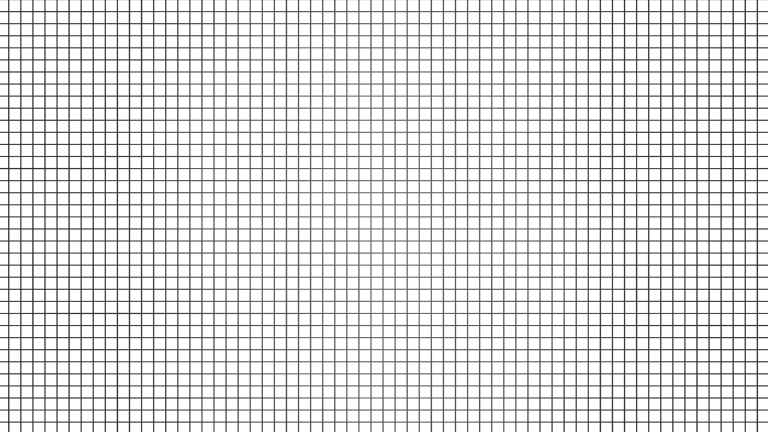
Give the GLSL for this pattern, as a Shadertoy shader.

```glsl
// Lengths are fractions of the canvas height
const float CELL = 0.02795;
const vec2 GRID_SHIFT = vec2(-0.0022, -0.0020);
const vec2 LINE_WIDTH = vec2(0.0029, 0.0025);   // vertical, horizontal
const float WIDTH_WEAR = 0.22;
const float WEAR_SCALE = 3.0;
const float FILTER_PIXELS = 1.1;
const vec3 PAPER = vec3(1.0);
const vec3 INK_CENTRE = vec3(0.40);
const vec3 INK_EDGE = vec3(0.18);
const vec2 FADE_STRETCH = vec2(1.0, 0.7);
const float FADE_RADIUS = 0.85;

vec2 hashGradient(vec2 cell) {
    float n = fract(sin(dot(cell, vec2(127.1, 311.7))) * 43758.5);
    float angle = 6.2832 * n;
    return vec2(cos(angle), sin(angle));
}

float gradientNoise(vec2 p) {
    vec2 i = floor(p), f = fract(p);
    vec2 u = f * f * f * (f * (f * 6.0 - 15.0) + 10.0);
    float a = dot(hashGradient(i), f);
    float b = dot(hashGradient(i + vec2(1, 0)), f - vec2(1, 0));
    float c = dot(hashGradient(i + vec2(0, 1)), f - vec2(0, 1));
    float d = dot(hashGradient(i + vec2(1, 1)), f - vec2(1, 1));
    return mix(mix(a, b, u.x), mix(c, d, u.x), u.y);
}

// Fraction of the filter footprint that each line covers
vec2 lineCoverage(vec2 offset, vec2 width, float footprint) {
    vec2 high = min(offset + 0.5 * footprint, 0.5 * width);
    vec2 low = max(offset - 0.5 * footprint, -0.5 * width);
    return max(high - low, 0.0) / footprint;
}

void mainImage(out vec4 fragColor, in vec2 fragCoord) {
    vec2 p = (fragCoord - 0.5 * iResolution.xy) / iResolution.y;

    // Signed offset to the nearest vertical and horizontal line
    vec2 grid = (p - GRID_SHIFT) / CELL;
    vec2 lineIndex = floor(grid + 0.5);
    vec2 offset = (grid - lineIndex) * CELL;

    // Slight width changes from line to line and along each line
    vec2 wear = vec2(
        gradientNoise(vec2(lineIndex.x * 0.73 + 0.31, p.y * WEAR_SCALE)),
        gradientNoise(vec2(p.x * WEAR_SCALE, lineIndex.y * 0.73 + 40.37)));
    vec2 width = LINE_WIDTH * (1.0 + WIDTH_WEAR * wear);

    vec2 coverage = lineCoverage(offset, width, FILTER_PIXELS / iResolution.y);
    float inkAmount = 1.0 - (1.0 - coverage.x) * (1.0 - coverage.y);

    // Ink is paler near the centre
    float fade = smoothstep(0.0, FADE_RADIUS, length(p * FADE_STRETCH));
    vec3 ink = mix(INK_CENTRE, INK_EDGE, fade);

    fragColor = vec4(mix(PAPER, ink, inkAmount), 1.0);
}
```
